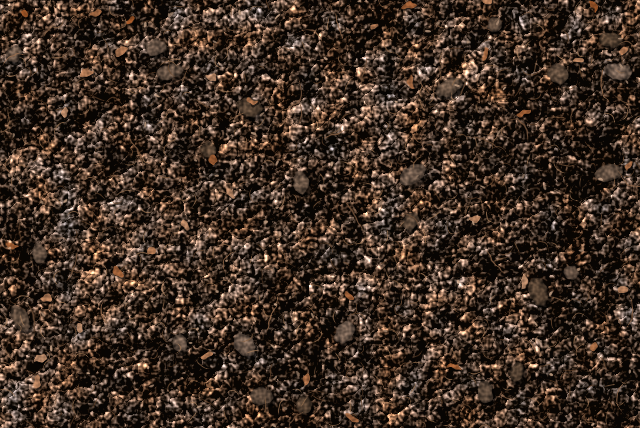
This texture is drawn by a Shadertoy shader. Its source:

```glsl
// Dark garden soil seen from above, lit from the upper left.
// Warped cellular crumbs and gradient noise give a tone that is mapped to browns;
// pebbles, wood chips, pale grit and thin root fibres are scattered on top.

vec3 hash3(vec2 p) {
    vec3 q = fract(p.xyx * vec3(0.1031, 0.1030, 0.0973));
    q += dot(q, q.yxz + 33.33);
    return fract((q.xxy + q.yzz) * q.zyx);
}

float cornerSlope(vec2 cell, vec2 offset) {
    float angle = 6.2832 * hash3(cell).x;
    return dot(vec2(cos(angle), sin(angle)), offset);
}

float gradientNoise(vec2 p) {
    vec2 i = floor(p), f = fract(p), e = vec2(1.0, 0.0);
    vec2 u = f * f * f * (f * (f * 6.0 - 15.0) + 10.0);
    return mix(mix(cornerSlope(i, f), cornerSlope(i + e.xy, f - e.xy), u.x),
               mix(cornerSlope(i + e.yx, f - e.yx), cornerSlope(i + 1.0, f - 1.0), u.x), u.y);
}

// Rounded lumps: lit on one side, dark in the gaps, each with its own tone
float crumbs(vec2 p) {
    vec2 id = floor(p), nearest = vec2(0.0);
    float d1 = 9.0, d2 = 9.0, tone = 0.0;
    for (int y = -1; y <= 1; y++)
    for (int x = -1; x <= 1; x++) {
        vec2 cell = id + vec2(x, y);
        vec3 h = hash3(cell + 17.0);
        vec2 r = p - cell - h.xy;
        float d = length(r);
        if (d < d1) { d2 = d1; d1 = d; nearest = r; tone = h.z; }
        else d2 = min(d2, d);
    }
    return 1.6 * dot(nearest, vec2(-0.6, 0.8)) + 0.9 * (tone - 0.5)
         + min(2.5 * (d2 - d1), 1.0) - 0.6;
}

// Scattered bent ellipses: local position in xy, random value in z, coverage in w
vec4 scatter(vec2 p, float spacing, float chance, vec2 halfSize, float bend, float seed) {
    vec4 piece = vec4(0.0);
    float soft = 0.7 / iResolution.y;
    vec2 id = floor(p / spacing);
    for (int y = -1; y <= 1; y++)
    for (int x = -1; x <= 1; x++) {
        vec2 cell = id + vec2(x, y);
        vec3 place = hash3(cell + seed), kind = hash3(cell + seed + 71.3);
        if (kind.x > chance) continue;
        float angle = 6.2832 * place.z, c = cos(angle), s = sin(angle);
        vec2 q = mat2(c, -s, s, c) * (p - (cell + 0.1 + 0.8 * place.xy) * spacing);
        vec2 size = halfSize * vec2(0.6 + 0.8 * kind.y, 0.8 + 0.4 * kind.z);
        q.y += bend * (kind.z - 0.5) * q.x * q.x / size.x;
        float k = length(q / size);
        float d = k * (k - 1.0) / max(length(q / (size * size)), 0.001);
        float cover = smoothstep(soft, -soft, d);
        if (cover > piece.w) piece = vec4(q / size, fract(kind.y * 7.0 + kind.z * 3.0), cover);
    }
    return piece;
}

// Brown ramp from near black to pale tan
vec3 soilColor(float tone) {
    float t = max(tone, -2.5);
    float red = max(0.19 + 0.2 * t + 0.03 * t * t, 0.032);
    return max(vec3(red, 0.82 * red - 0.02, 0.72 * red - 0.04), vec3(0.03, 0.018, 0.01));
}

void mainImage(out vec4 fragColor, in vec2 fragCoord) {
    vec2 p = fragCoord / iResolution.y;
    float aspect = iResolution.x / iResolution.y;

    // Ragged outlines for everything that lies on the ground
    vec2 ragged = vec2(gradientNoise(p * 65.0), gradientNoise(p * 65.0 + 40.0));
    vec2 w = p + 0.006 * ragged
           + 0.016 * vec2(gradientNoise(p * 20.0 + 9.0), gradientNoise(p * 20.0 + 60.0));

    // Crumbs from clods to grains, with fine grit between them
    float grit = 1.6 * gradientNoise(w * 72.0) + 2.1 * gradientNoise(p * 128.0 + 5.0);
    float tone = 0.42 * crumbs(w * 11.0) + 0.5 * crumbs(w * 25.0 + 3.0)
               + 0.65 * crumbs(w * 54.0 + 8.0) + grit;
    tone = 1.32 * tone + 0.8 * gradientNoise(p * 3.5 + 2.0);
    tone -= 0.35 * smoothstep(0.6, 1.0, p.x / aspect) - 0.05;
    vec3 color = soilColor(tone);
    color *= 1.0 + vec3(0.12, 0.0, -0.15) * gradientNoise(p * 16.0 + 30.0) * 2.0;

    // Grey-brown pebbles with a cast shadow
    vec2 stoneP = p + 0.005 * ragged;
    vec2 stoneSize = vec2(0.025, 0.019);
    float shade = scatter(stoneP + vec2(-0.006, 0.008), 0.17, 0.4, stoneSize, 0.0, 5.0).w;
    vec4 stone = scatter(stoneP, 0.17, 0.4, stoneSize, 0.0, 5.0);
    float dome = 1.1 - 0.5 * dot(stone.xy, stone.xy) + 0.24 * grit;
    vec3 stoneColor = mix(vec3(0.34, 0.26, 0.19), vec3(0.52, 0.43, 0.37), stone.z);
    color *= 1.0 - 0.6 * shade;
    color = mix(color, stoneColor * dome, 0.88 * stone.w);

    // Root fibres, short and long
    vec4 hair = scatter(p + 0.002 * ragged, 0.04, 0.55, vec2(0.014, 0.0012), 1.6, 23.0);
    color = mix(color, mix(vec3(0.34, 0.22, 0.13), vec3(0.7, 0.53, 0.38), hair.z), 0.7 * hair.w);
    vec4 root = scatter(p + 0.004 * ragged, 0.15, 0.45, vec2(0.032, 0.0016), 1.3, 47.0);
    color = mix(color, vec3(0.52, 0.37, 0.26) * (0.8 + 0.4 * root.z), 0.8 * root.w);

    // Wood chips, from orange to tan
    vec2 chipP = p + 0.007 * ragged, chipSize = vec2(0.014, 0.007);
    shade = scatter(chipP + vec2(-0.003, 0.004), 0.13, 0.4, chipSize, 0.5, 83.0).w;
    vec4 chip = scatter(chipP, 0.13, 0.4, chipSize, 0.5, 83.0);
    vec3 chipColor = mix(vec3(0.62, 0.32, 0.13), vec3(0.8, 0.6, 0.46), chip.z);
    color *= 1.0 - 0.6 * shade;
    color = mix(color, chipColor * (0.95 + 0.15 * grit), 0.9 * chip.w);

    // Tiny pale flecks
    vec4 fleck = scatter(p + 0.003 * ragged, 0.055, 0.35, vec2(0.005, 0.0026), 0.0, 131.0);
    color = mix(color, vec3(0.76, 0.62, 0.51) * (0.7 + 0.4 * fleck.z), 0.85 * fleck.w);

    fragColor = vec4(clamp(color, 0.0, 1.0), 1.0);
}
```
